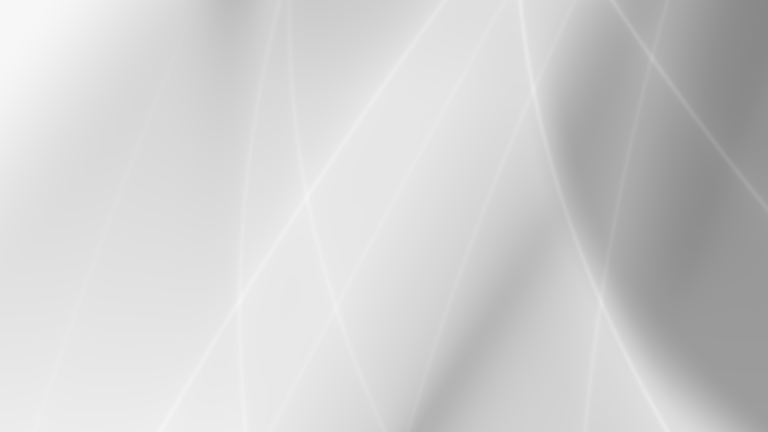
Reproduce this background procedurally as a WebGL 1 fragment shader.

```glsl
precision highp float;
// Soft grey folds of silk-like light, crossed by thin curved highlights.

uniform vec2 u_resolution;

const float ASPECT = 16.0 / 9.0;

// Tones
const float CORNER_TONE = 0.97;
const float LEFT_TOP_TONE = 0.825;
const float LEFT_BOTTOM_TONE = 0.925;
const float CENTER_TONE = 0.895;
const float SHADOW_TONE = 0.63;

// Curves: x = a + b*s + c*s*s, where s runs down from the top edge
const vec3 CORNER_EDGE = vec3(0.324, -0.78, 0.0);
const vec3 LEFT_CREASE = vec3(0.459, -0.43, 0.05);
const vec3 LEFT_ARC = vec3(0.648, -0.258, 0.179);
const vec3 INNER_ARC = vec3(0.671, -0.024, 0.244);
const vec3 LONG_DIAGONAL = vec3(1.03, -0.734, 0.074);
const vec3 MID_DIAGONAL = vec3(1.169, -0.564, 0.02);
const vec3 RIGHT_DIAGONAL = vec3(1.331, -0.479, 0.092);
const vec3 BRIGHT_ARC = vec3(1.204, 0.097, 0.245);
const vec3 RIGHT_CREASE = vec3(1.546, -0.291, 0.099);
const vec3 CORNER_ARC = vec3(1.417, 0.668, 0.155);
const vec3 LOWER_VALLEY = vec3(1.602, -0.63, 0.0);
const vec3 SHADOW_UPPER = vec3(1.516, -0.485, 0.0);
const vec3 SHADOW_LOWER = vec3(1.287, -0.157, 0.68);
const vec3 SHADOW_VALLEY = vec3(1.802, -0.344, 0.0);

// Highlight shape
const float LINE_WIDTH = 0.006;
const float GLOW_WIDTH = 0.035;

// Signed horizontal offset from a curve, positive to its right
float offsetFrom(vec3 curve, vec2 p) {
  return p.x - (curve.x + p.y * (curve.y + p.y * curve.z));
}

// Thin smooth line with a faint halo, measured across the curve
float highlight(vec3 curve, vec2 p) {
  float slope = curve.y + 2.0 * curve.z * p.y;
  float d = abs(offsetFrom(curve, p)) * inversesqrt(1.0 + slope * slope);
  return 0.6 * exp(-d * d / (LINE_WIDTH * LINE_WIDTH))
       + 0.4 * exp(-d / GLOW_WIDTH);
}

// Soft peak with a separate reach on each side
float ridge(float d, float leftReach, float rightReach) {
  float t = d / (d < 0.0 ? leftReach : rightReach);
  return exp(1.0 - sqrt(1.0 + t * t * 2.0));
}

// Left sheet: bright corner, paler toward the bottom
float leftSheet(vec2 p) {
  float tone = mix(LEFT_TOP_TONE, LEFT_BOTTOM_TONE, pow(p.y, 1.3));
  float corner = 1.0 - smoothstep(-0.24, 0.21, offsetFrom(CORNER_EDGE, p));
  tone = mix(tone, CORNER_TONE, corner);
  float dent = (p.x - 0.54 + 0.1 * p.y) / 0.075;
  return tone - 0.085 * exp(-dent * dent - 5.0 * p.y);
}

// Central sheet: pale diagonal band with shaded flanks
float centerSheet(vec2 p) {
  float left = min(offsetFrom(LONG_DIAGONAL, p), 0.0);
  float right = offsetFrom(MID_DIAGONAL, p);
  float tone = CENTER_TONE + 0.015 * p.y;
  tone -= 0.085 * (1.0 - exp(left / 0.13)) * (1.0 - p.y);
  tone -= 0.085 * smoothstep(-0.08, 0.35, right);
  tone -= 0.025 * (1.0 - smoothstep(0.0, 0.25, p.y));

  float leftReach = mix(0.13, 0.05, p.y);
  float valley = ridge(offsetFrom(LOWER_VALLEY, p), leftReach, 0.09);
  tone -= mix(0.03, 0.13, p.y) * smoothstep(0.2, 0.55, p.y) * valley;
  float lit = smoothstep(-0.2, 0.0, offsetFrom(BRIGHT_ARC, p));
  return tone + 0.035 * p.y * p.y * lit;
}

// Right sheet: dark planes, deepest toward the upper edge
float rightSheet(vec2 p) {
  float crease = offsetFrom(RIGHT_CREASE, p);
  float tone = SHADOW_TONE + 0.035 * ridge(crease, 0.07, 0.06);
  tone -= 0.065 * smoothstep(0.02, 0.18, crease) * (1.0 - 0.8 * p.y);
  float valley = ridge(offsetFrom(SHADOW_VALLEY, p), 0.09, 0.05);
  float valleyFade = 1.0 - smoothstep(0.55, 0.8, p.y);
  return tone - 0.035 * valley * valleyFade;
}

// Dark wedge with its long feathered edge
float shadowMask(vec2 p) {
  float upper = offsetFrom(SHADOW_UPPER, p);
  float lower = offsetFrom(SHADOW_LOWER, p);
  float wedge = smoothstep(-0.24, 0.01, min(upper, lower));
  return wedge * smoothstep(-0.05, 0.07, offsetFrom(BRIGHT_ARC, p));
}

void main() {
  vec2 uv = gl_FragCoord.xy / u_resolution;
  vec2 p = vec2(uv.x * ASPECT, 1.0 - uv.y);

  // Sheets from left to right
  float seam = smoothstep(-0.04, 0.03, offsetFrom(LEFT_ARC, p));
  float tone = mix(leftSheet(p), centerSheet(p), seam);
  tone = mix(tone, rightSheet(p), shadowMask(p));

  // Curved highlights
  tone += 0.012 * highlight(LEFT_CREASE, p) * smoothstep(0.0, 0.2, p.y);
  tone += 0.025 * highlight(LEFT_ARC, p);
  tone += 0.025 * highlight(INNER_ARC, p);
  tone += 0.030 * highlight(LONG_DIAGONAL, p);
  tone += 0.018 * highlight(MID_DIAGONAL, p);
  tone += 0.025 * highlight(RIGHT_DIAGONAL, p);
  tone += 0.055 * highlight(BRIGHT_ARC, p);
  tone += 0.035 * highlight(RIGHT_CREASE, p);
  tone += 0.070 * highlight(CORNER_ARC, p);

  gl_FragColor = vec4(vec3(clamp(tone, 0.0, 1.0)), 1.0);
}
```
